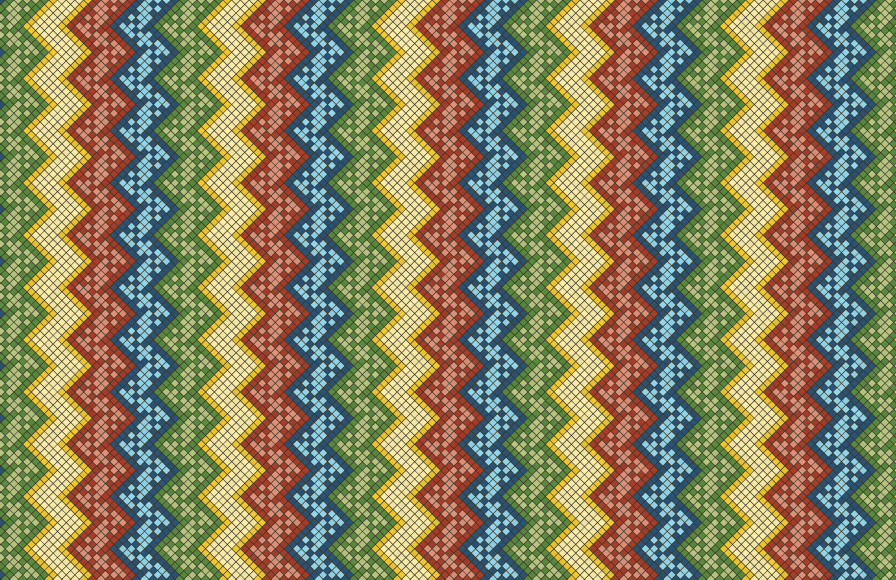
A Shadertoy shader for this pattern:

```glsl
// Vertical zigzag bands of small diagonal mosaic tiles in four colours.
// Tiles form a 45-degree grid; each tile centre is measured across the zigzag
// to pick its band, and a small motif decides between deep and pale glaze.

#define TILES_ACROSS 102.86   // tile diagonals over the canvas width
#define BAND_WIDTH 5.0        // tiles across one band
#define ZIG_PERIOD 6.0        // tile diagonals per zigzag repeat
#define FIRST_TIP 5.6         // right tip of the first yellow edge
#define GROUT_WIDTH 0.11      // joint width as a share of a tile side
#define GLAZE_VARIATION 0.05  // brightness spread between tiles
#define SAMPLES 4             // antialiasing samples per axis
#define GROUT_COLOR vec3(0.22, 0.20, 0.13)

float hash(vec2 p) {
    p = fract(p * vec2(0.1031, 0.1137));
    p += dot(p, p.yx + 33.33);
    return fract((p.x + p.y) * p.x * 17.0);
}

vec3 deepGlaze(int band) {
    if (band == 0) return vec3(0.92, 0.77, 0.20);  // yellow
    if (band == 1) return vec3(0.64, 0.24, 0.17);  // red
    if (band == 2) return vec3(0.17, 0.32, 0.45);  // blue
    return vec3(0.35, 0.53, 0.25);                 // green
}

vec3 paleGlaze(int band) {
    if (band == 0) return vec3(0.96, 0.91, 0.66);
    if (band == 1) return vec3(0.85, 0.56, 0.47);
    if (band == 2) return vec3(0.57, 0.82, 0.90);
    return vec3(0.70, 0.76, 0.50);
}

// Deep borders, with a checker and short diagonal bars between them.
bool isPale(int band, float row, float stepAlong) {
    if (row < 0.5 || row > BAND_WIDTH - 1.5) return false;
    bool checker = mod(stepAlong, 2.0) < 0.5;
    bool bar = abs(mod(stepAlong, ZIG_PERIOD) - (2.0 * row - 1.0)) < 0.5;
    return band == 0 || checker || bar;
}

vec3 mosaic(vec2 p) {
    // Diagonal tile grid
    vec2 grid = vec2(p.x + p.y, p.x - p.y);
    vec2 cell = floor(grid);
    vec2 center = 0.5 * vec2(cell.x + cell.y + 1.0, cell.x - cell.y);

    // Position of the whole tile across and along the zigzag
    float halfPeriod = 0.5 * ZIG_PERIOD;
    float zigzag = abs(mod(center.y, ZIG_PERIOD) - halfPeriod) - halfPeriod;
    float across = floor(center.x - zigzag);
    float row = mod(across, BAND_WIDTH);
    int band = int(mod(floor((across + 0.5) / BAND_WIDTH), 4.0));
    float stepAlong = mod(cell.x - cell.y, 2.0 * ZIG_PERIOD);

    // Glaze and joints
    vec3 color = isPale(band, row, stepAlong) ? paleGlaze(band) : deepGlaze(band);
    color *= 1.0 + GLAZE_VARIATION * (hash(cell) - 0.5);
    vec2 toEdge = 0.5 - abs(fract(grid) - 0.5);
    float joint = step(min(toEdge.x, toEdge.y), 0.5 * GROUT_WIDTH);
    return mix(color, GROUT_COLOR, joint);
}

void mainImage(out vec4 fragColor, in vec2 fragCoord) {
    vec3 sum = vec3(0.0);
    for (int j = 0; j < SAMPLES; j++) {
        for (int i = 0; i < SAMPLES; i++) {
            vec2 offset = (vec2(i, j) + 0.5) / float(SAMPLES) - 0.5;
            vec2 p = fragCoord + offset;
            p.y = iResolution.y - p.y;  // zigzags start at the top edge
            p *= TILES_ACROSS / iResolution.x;
            sum += mosaic(p - vec2(FIRST_TIP, 0.0));
        }
    }
    fragColor = vec4(sum / float(SAMPLES * SAMPLES), 1.0);
}
```
